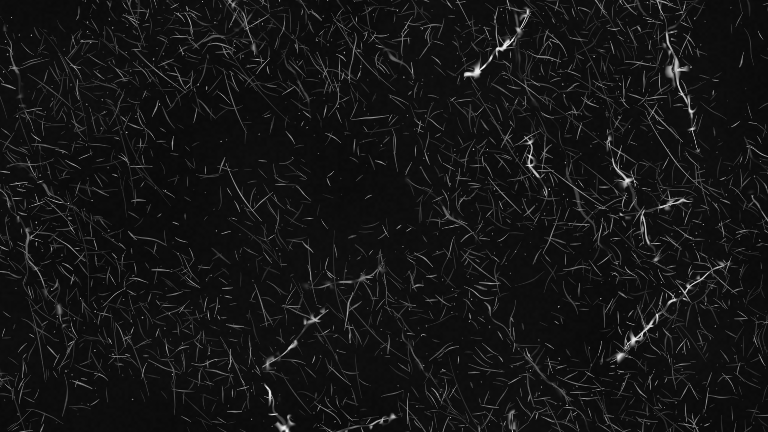
Give the GLSL for this texture, as a WebGL 1 fragment shader.

```glsl
precision highp float;
// Black marble with broken white veins, hairline scratches and pale flecks.
uniform vec2 u_resolution;

const vec3 STONE_DARK = vec3(0.036);
const vec3 STONE_LIGHT = vec3(0.066);
const vec3 VEIN_WHITE = vec3(0.93);
const float FALLING = -1.0;
const float RISING = 0.55;

vec4 hash4(vec2 p) {
  vec4 q = fract(p.xyxy * vec4(0.1031, 0.1030, 0.0973, 0.1099));
  q += dot(q, q.wzxy + 33.33);
  return fract((q.xxyz + q.yzzw) * q.zywx);
}

float noise(vec2 p) {
  vec2 i = floor(p);
  vec2 f = fract(p);
  f = f * f * (3.0 - 2.0 * f);
  float low = mix(hash4(i).x, hash4(i + vec2(1.0, 0.0)).x, f.x);
  float high = mix(hash4(i + vec2(0.0, 1.0)).x, hash4(i + 1.0).x, f.x);
  return mix(low, high, f.y);
}

vec2 warp(vec2 p, float scale, float amount) {
  vec2 offset = vec2(noise(p * scale + 7.3), noise(p * scale + 41.9));
  return p + (offset - 0.5) * amount;
}

// Clusters of damage across the slab
float density(vec2 p) {
  float broad = noise(p * 3.5 + 19.0);
  float local = noise(p * 9.0 + 53.0);
  return smoothstep(0.15, 0.8, 0.5 * broad + 0.5 * local);
}

// Scattered tapered strokes, one candidate per grid cell.
// reach is the half length in cells; width and soft are in canvas heights.
float strokes(vec2 p, float cells, float reach, float width, float soft,
              float tilt, float spread, float share, float seed) {
  vec2 g = p * cells;
  float ink = 0.0;
  for (int y = -1; y <= 1; y++) {
    for (int x = -1; x <= 1; x++) {
      vec2 id = floor(g) + vec2(float(x), float(y));
      vec4 place = hash4(id + seed);
      vec4 look = hash4(id + seed + 71.7);
      vec2 center = id + place.xy;
      float angle = tilt + (place.z - 0.5) * spread;
      vec2 dir = vec2(cos(angle), sin(angle));
      vec2 q = g - center;
      float halfLength = reach * mix(0.3, 1.0, place.w);
      float along = dot(q, dir);
      float across = dot(q, vec2(-dir.y, dir.x));
      across += (look.z - 0.5) * 0.4 * along * along;
      float nearest = clamp(along, -halfLength, halfLength);
      float d = length(vec2(along - nearest, across)) / cells;
      float taper = 1.0 - 0.7 * abs(nearest) / halfLength;
      float cover = clamp(0.5 + (width * taper - d) / soft, 0.0, 1.0);
      float present = step(look.x, share * density(center / cells));
      ink = max(ink, cover * present * mix(0.22, 1.0, look.y * look.y));
    }
  }
  return ink;
}

// Ragged main veins; a wide soft value gives the crushed zone around them
float veins(vec2 p, float width, float soft) {
  vec2 q = warp(warp(p, 7.0, 0.05), 30.0, 0.018);
  float falling = strokes(q, 3.6, 0.75, width, soft, FALLING, 0.7, 1.1, 11.0);
  float rising = strokes(q, 2.9, 0.55, width, soft, RISING, 0.8, 0.9, 37.0);
  return max(falling, rising);
}

// Tangled bright threads and grains
float crackle(vec2 p) {
  float ridge = 1.0 - abs(2.0 * noise(warp(p, 40.0, 0.02) * 38.0) - 1.0);
  float gaps = smoothstep(0.35, 0.65, noise(p * 75.0 + 5.0));
  return smoothstep(0.72, 0.95, ridge) * gaps;
}

float scratches(vec2 p, float px) {
  vec2 q = warp(p, 26.0, 0.014);
  float ink = strokes(q, 34.0, 0.6, 0.0011, px, FALLING, 6.28, 1.1, 3.0);
  ink = max(ink, strokes(q, 25.0, 0.7, 0.0012, px, FALLING, 2.4, 1.1, 91.0));
  ink = max(ink, strokes(q, 16.0, 0.75, 0.0013, px, RISING, 5.0, 1.0, 23.0));
  vec2 straight = warp(p, 9.0, 0.012);
  ink = max(ink, strokes(straight, 6.5, 0.9, 0.0012, px, FALLING, 0.9, 1.1, 61.0));
  // Tiny round specks
  return max(ink, strokes(p, 42.0, 0.06, 0.0018, px, 0.0, 6.28, 0.5, 83.0));
}

void main() {
  vec2 p = gl_FragCoord.xy / u_resolution.y;
  float px = 1.0 / u_resolution.y;

  float core = veins(p, 0.0026, px);
  core *= mix(0.25, 1.0, smoothstep(0.3, 0.6, noise(p * 45.0)));
  float crushed = veins(p, 0.006, 0.035);
  float flecks = crackle(p) * smoothstep(0.08, 0.55, crushed);
  float fine = scratches(p, px) * (0.72 + 0.6 * crushed);

  float ink = clamp(max(max(core, flecks), fine), 0.0, 1.0);
  float grain = 0.5 * noise(p * 140.0) + 0.5 * noise(p * 5.0);
  vec3 stone = mix(STONE_DARK, STONE_LIGHT, grain);
  gl_FragColor = vec4(mix(stone, VEIN_WHITE, ink), 1.0);
}
```
